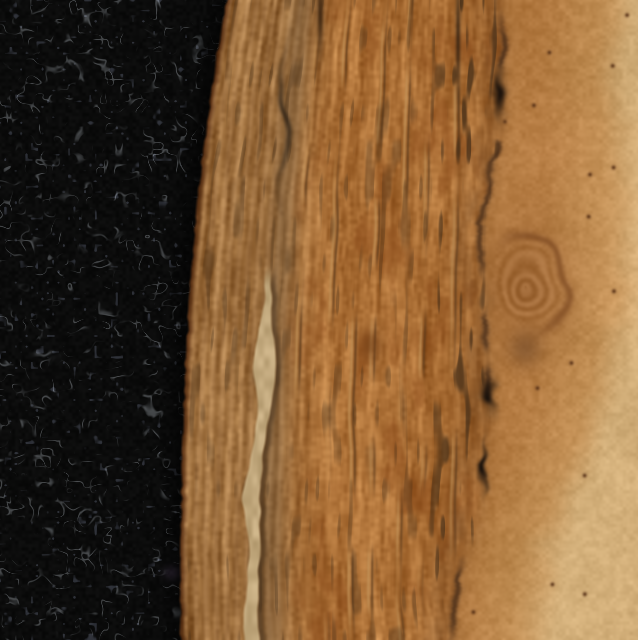
This texture is drawn by a WebGL 2 fragment shader. Its source:

```glsl
#version 300 es
precision highp float;
// Weathered wood plank with a pale split, a knot and cream sapwood, lying on dark felt.
uniform vec2 u_resolution;
out vec4 outColor;

float hash(vec2 p) {
  return fract(sin(dot(p, vec2(127.1, 311.7))) * 43758.5453);
}

float noise(vec2 p) {
  vec2 i = floor(p), f = fract(p);
  f = f * f * (3.0 - 2.0 * f);
  return mix(mix(hash(i), hash(i + vec2(1, 0)), f.x),
             mix(hash(i + vec2(0, 1)), hash(i + vec2(1, 1)), f.x), f.y);
}

float fbm(vec2 p) {
  float sum = 0.0, amp = 0.5;
  for (int i = 0; i < 4; i++) {
    sum += amp * noise(p);
    p = p * 2.03 + 17.3;
    amp *= 0.5;
  }
  return sum / 0.9375;
}

// Soft elliptical spot
float blob(vec2 p, vec2 center, vec2 size) {
  vec2 d = (p - center) / size;
  return exp(-dot(d, d));
}

// Soft vertical line at x = 0
float line(float x, float width) {
  return exp(-x * x / (width * width));
}

// Dark felt with short curled fibres
vec3 felt(vec2 p) {
  vec2 w = p + 0.016 * vec2(noise(p * 45.0), noise(p * 45.0 + 31.0));
  float ridge = 1.0 - abs(2.0 * noise(w * 82.0) - 1.0);
  float fleck = smoothstep(0.8, 1.0, ridge) * smoothstep(0.45, 0.85, noise(p * 65.0 + 9.0));
  vec3 c = vec3(0.035, 0.036, 0.035) + 0.035 * (noise(p * 190.0) - 0.3);
  c += vec3(0.23, 0.24, 0.25) * fleck;
  c += vec3(0.14, 0.15, 0.18) * smoothstep(0.83, 0.97, noise(p * 120.0 + 50.0));
  return c + vec3(0.12, 0.09, 0.14) * blob(p, vec2(0.27, 0.105), vec2(0.013, 0.011));
}

// Fibrous heartwood; q.x follows the bent grain
vec3 heartwood(vec2 p, vec2 q) {
  float wobble = 0.007 * (noise(p * vec2(9, 14)) - 0.5);
  float x = q.x + wobble;
  float broad = noise(vec2(x * 34.0, p.y * 3.0));
  float fibre = noise(vec2(x * 105.0, p.y * 9.0));
  float fine = noise(vec2(x * 180.0, p.y * 38.0 + 7.0));
  float weave = noise(p * vec2(120, 150));
  float inner = smoothstep(0.38, 0.53, q.x);
  vec3 c = mix(vec3(0.61, 0.43, 0.24), vec3(0.67, 0.435, 0.21), inner);
  c += vec3(0.2, 0.19, 0.16) * (0.35 * broad + 0.75 * fibre + 0.55 * fine + 0.35 * weave - 1.0);
  c = mix(c, vec3(0.54, 0.29, 0.1), 0.55 * inner * smoothstep(0.53, 0.8, fbm(p * vec2(26, 13) + 4.0)));
  c = mix(c, vec3(0.47, 0.38, 0.27), 0.4 * line(q.x - 0.425, 0.025));
  // Regular ribs along the left side
  c += 0.035 * (1.0 - inner) * sin(q.x * 390.0 + 2.0 * noise(p * 12.0));
  // Long pale fibres with dark companions
  for (int i = 0; i < 7; i++) {
    float k = float(i), at = 0.455 + 0.04 * k + 0.018 * hash(vec2(k, 3.0));
    float seen = smoothstep(0.3, 0.75, noise(vec2(k * 7.0, p.y * 11.0)));
    c = mix(c, vec3(0.77, 0.59, 0.36), 0.55 * seen * line(x - at, 0.0028));
    c = mix(c, vec3(0.36, 0.23, 0.11), 0.6 * seen * line(x - at - 0.006, 0.0025));
  }
  // Broken dark checks, stronger towards the seam
  float check = smoothstep(0.68, 0.9, noise(vec2(x * 115.0, p.y * 17.0 + 60.0)));
  c = mix(c, vec3(0.25, 0.17, 0.09), check * (0.32 + 0.4 * smoothstep(0.64, 0.72, q.x)));
  float crackX = p.x - 0.444 + 0.012 * sin(p.y * 38.0) * noise(p.yy * 22.0);
  c = mix(c, vec3(0.19, 0.14, 0.09), 0.75 * line(crackX, 0.005) * blob(p, vec2(0.44, 0.81), vec2(0.1, 0.09)));
  c = mix(c, vec3(0.2, 0.12, 0.05), 0.8 * blob(p, vec2(0.502, 0.98), vec2(0.005, 0.055)));
  c = mix(c, vec3(0.2, 0.13, 0.07), 0.75 * blob(p, vec2(0.718, 0.94), vec2(0.004, 0.09)));
  return mix(c, vec3(0.42, 0.23, 0.08), 0.55 * blob(p, vec2(0.582, 0.46), vec2(0.017, 0.024)));
}

// Smooth outer wood fading from tan to cream, with a ringed knot
vec3 sapwood(vec2 p) {
  float cloud = fbm(p * 9.0) - 0.5;
  float rim = 0.82 + 0.12 * smoothstep(0.0, 0.5, p.y) + 0.02 * p.y + 0.07 * cloud;
  vec3 c = mix(vec3(0.70, 0.475, 0.25), vec3(0.76, 0.56, 0.33), smoothstep(-0.13, 0.0, p.x - rim));
  c = mix(c, vec3(0.84, 0.70, 0.49), smoothstep(-0.025, 0.06, p.x - rim));
  c += 0.12 * cloud + 0.055 * (noise(p * 100.0) - 0.5) + 0.04 * (noise(p * 190.0) - 0.5);
  vec2 d = (p - vec2(0.824, 0.552)) / vec2(0.063, 0.08);
  float r = length(d) + 0.25 * (noise(p * 28.0) - 0.5);
  c = mix(c, vec3(0.57, 0.36, 0.18), 0.65 * exp(-r * r * 0.9));
  c = mix(c, vec3(0.47, 0.27, 0.12), 0.6 * line(r - 1.0, 0.11) * smoothstep(-0.5, 0.6, d.x + 0.5 * d.y));
  c += 0.04 * sin(r * 24.0) * (1.0 - smoothstep(0.6, 1.0, r));
  c = mix(c, vec3(0.43, 0.28, 0.16), 0.5 * blob(p, vec2(0.823, 0.455), vec2(0.025, 0.027)));
  // Sparse pits
  vec2 cell = floor(p * 17.0), f = fract(p * 17.0) - 0.2 - 0.6 * vec2(hash(cell), hash(cell + 8.0));
  return mix(c, vec3(0.33, 0.18, 0.08), 0.75 * step(0.82, hash(cell + 21.0)) * exp(-dot(f, f) * 260.0));
}

void main() {
  vec2 p = gl_FragCoord.xy / u_resolution;
  float bend = 0.072 * pow(p.y, 2.6);
  vec2 q = vec2(p.x - bend * (1.0 - 0.85 * smoothstep(0.3, 0.75, p.x)), p.y);
  float edge = p.x - 0.283 - bend + 0.004 * (noise(p * vec2(20, 95)) - 0.5);

  // Ragged seam between heartwood and sapwood
  float seam = 0.711 + 0.053 * smoothstep(0.0, 0.35, p.y) + 0.022 * smoothstep(0.65, 0.87, p.y)
             - 0.012 * line(p.y - 0.6, 0.08) + 0.022 * (fbm(p * vec2(12, 30)) - 0.5);
  float s = p.x - seam;
  vec3 wood = mix(heartwood(p, q), sapwood(p), smoothstep(-0.012, 0.014, s));
  float gap = smoothstep(0.35, 0.75, noise(vec2(4.0, p.y * 25.0)));
  wood = mix(wood, vec3(0.23, 0.14, 0.08), 0.7 * gap * line(s, 0.0055));
  wood = mix(wood, vec3(0.40, 0.26, 0.14), 0.5 * line(s + 0.018, 0.026) * fbm(p * vec2(50, 22)));
  vec2 j = p + 0.012 * (vec2(noise(p * 55.0), noise(p * 55.0 + 9.0)) - 0.5);
  float pits = blob(j, vec2(0.783, 0.857), vec2(0.009, 0.03)) + blob(j, vec2(0.766, 0.382), vec2(0.009, 0.022))
             + blob(j, vec2(0.759, 0.27), vec2(0.005, 0.032));
  wood = mix(wood, vec3(0.09, 0.06, 0.04), min(0.95 * pits, 1.0));

  // Pale split, tapering upwards
  float mid = 0.394 + 0.02 * smoothstep(0.2, 0.38, p.y) + 0.007 * smoothstep(0.42, 0.55, p.y)
            + 0.006 * line(p.y - 0.14, 0.04);
  float halfWidth = 0.0085 + 0.009 * line(p.y - 0.43, 0.05) + 0.005 * line(p.y - 0.22, 0.045)
                  + 0.003 * line(p.y, 0.06) - 0.004 * smoothstep(0.45, 0.56, p.y);
  float off = p.x - mid + 0.006 * (noise(p * vec2(12, 45)) - 0.5);
  float below = 1.0 - smoothstep(0.55, 0.59, p.y);
  wood = mix(wood, vec3(0.27, 0.19, 0.11), 0.6 * below * line(off - halfWidth - 0.004, 0.006));
  vec3 pale = vec3(0.76, 0.66, 0.49) + 0.13 * (noise(p * vec2(110, 60)) - 0.5);
  wood = mix(wood, pale, below * (1.0 - smoothstep(-0.003, 0.003, abs(off) - halfWidth)));

  // Shaded, reddish plank edge over the felt
  wood *= mix(vec3(0.62, 0.5, 0.42), vec3(1.0), smoothstep(0.0, 0.012, edge));
  vec3 color = mix(felt(p) * (1.0 - 0.5 * line(edge, 0.025)), wood, smoothstep(-0.003, 0.003, edge));
  outColor = vec4(clamp(color, 0.0, 1.0), 1.0);
}
```
